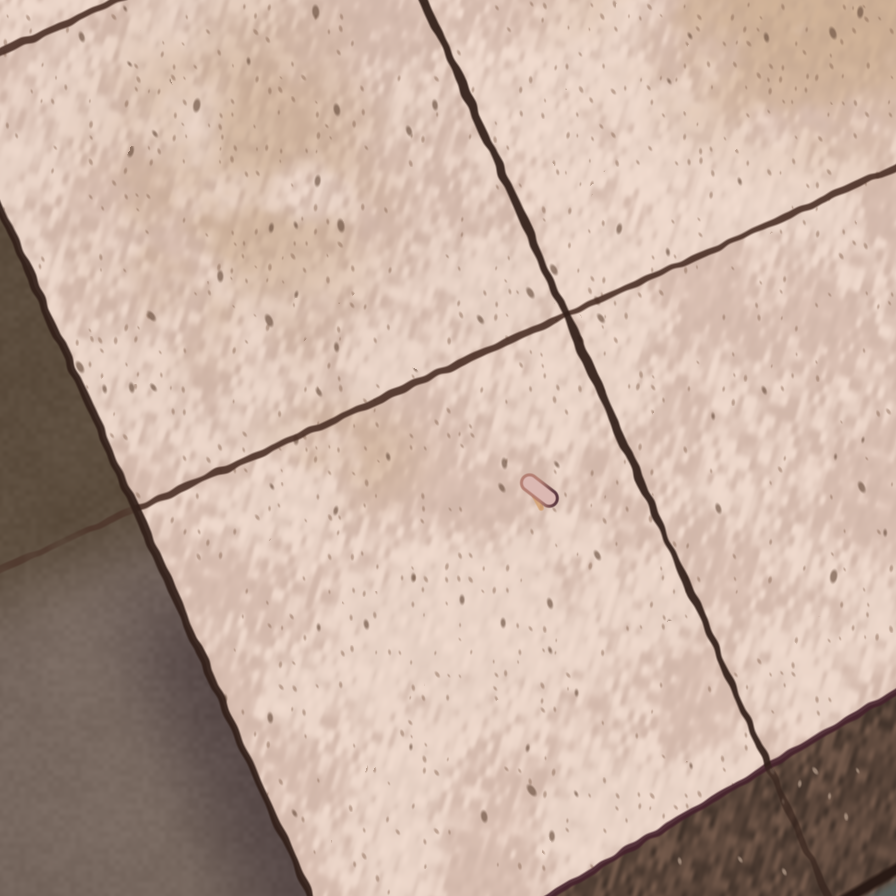
This texture is drawn by a Shadertoy shader. Its source:

```glsl
const float TILE = 0.527;
const vec2 CROSSING = vec2(0.632, 0.648);
const float TILT = 0.423;

const vec3 PALE = vec3(0.91, 0.825, 0.775);
const vec3 PINK = vec3(0.845, 0.742, 0.69);
const vec3 TAN = vec3(0.78, 0.66, 0.55);
const vec3 SPECK = vec3(0.52, 0.39, 0.31);
const vec3 GROUT = vec3(0.23, 0.145, 0.115);
const vec3 OLIVE = vec3(0.36, 0.30, 0.24);
const vec3 SLATE = vec3(0.47, 0.41, 0.375);
const vec3 PLUM = vec3(0.27, 0.13, 0.17);

float hash(vec2 p) {
    return fract(sin(dot(p, vec2(127.1, 311.7))) * 43758.5453);
}

float noise(vec2 p) {
    vec2 i = floor(p), f = fract(p);
    f = f * f * (3.0 - 2.0 * f);
    return mix(mix(hash(i), hash(i + vec2(1, 0)), f.x),
               mix(hash(i + vec2(0, 1)), hash(i + vec2(1, 1)), f.x), f.y);
}

float fbm(vec2 p) {
    float sum = 0.0, amp = 0.53;
    for (int i = 0; i < 4; i++) {
        sum += amp * noise(p);
        p = mat2(1.6, 1.2, -1.2, 1.6) * p + 7.3;
        amp *= 0.5;
    }
    return sum;
}

vec2 rotate(vec2 p, float a) {
    return vec2(cos(a) * p.x + sin(a) * p.y, cos(a) * p.y - sin(a) * p.x);
}

float fill(float d, float soft) { return 1.0 - smoothstep(-soft, soft, d); }

float segment(vec2 p, vec2 a, vec2 b) {
    vec2 ab = b - a;
    return length(p - a - ab * clamp(dot(p - a, ab) / dot(ab, ab), 0.0, 1.0));
}

// Soft round patch, 1 at its centre
float patchMask(vec2 p, vec2 centre, vec2 size) {
    return 1.0 - smoothstep(0.2, 1.0, length((p - centre) / size));
}

// One randomly placed, randomly sized pit per cell
float pits(vec2 p, float cells, float density, float soft) {
    vec2 g = p * cells, id = floor(g);
    vec2 centre = 0.3 + 0.4 * vec2(hash(id + 3.1), hash(id + 8.7));
    vec2 d = rotate(fract(g) - centre, 0.9 * hash(id + 5.3) - 0.2);
    float radius = mix(0.08, 0.22, hash(id + 1.9));
    return step(hash(id), density) * fill(length(d * vec2(1.5, 0.8)) - radius, soft * cells + 0.04);
}

float seamDistance(float x) { return abs(fract(x / TILE + 0.5) - 0.5) * TILE; }

vec3 stone(vec2 uv, vec2 id, float soft) {
    float mottle = fbm(uv * 9.0 + id * 4.0);
    float grain = noise(rotate(uv, -0.3) * vec2(150.0, 75.0)) - 0.5;
    float stain = 0.85 * patchMask(uv, vec2(0.95, 1.02), vec2(0.42, 0.27))
                + 0.60 * patchMask(uv, vec2(0.27, 0.80), vec2(0.24, 0.28))
                + 0.50 * patchMask(uv, vec2(0.38, 0.49), vec2(0.14, 0.09));
    stain *= smoothstep(0.2, 0.6, fbm(uv * 14.0 + 20.0));
    vec3 c = mix(PINK, PALE, smoothstep(0.3, 0.64, mottle + 0.35 * grain));
    c = mix(c, TAN, clamp(stain + 0.25 * stain * grain, 0.0, 1.0));
    c += 0.05 * grain + 0.02 * (hash(id + 2.0) - 0.5);
    float wear = 0.10 + 0.3 * stain + 0.15 * smoothstep(0.5, 0.7, mottle);
    c = mix(c, SPECK, 0.45 * pits(uv, 75.0, wear, soft));
    return mix(c, SPECK * 0.8, 0.65 * pits(uv + 0.37, 38.0, wear * 0.35, soft));
}

// Smooth dark paving on the left side
vec3 darkPaving(vec2 uv, vec2 p) {
    vec3 c = mix(SLATE, OLIVE, smoothstep(-0.10, 0.03, p.y));
    c = mix(c, vec3(0.32, 0.265, 0.265), 0.8 * smoothstep(-0.66, -0.53, p.x) * (1.0 - smoothstep(-0.2, 0.0, p.y)));
    return c + 0.05 * (fbm(uv * 12.0) - 0.5) + 0.03 * (noise(uv * 160.0) - 0.5);
}

// Rough dark strip along the lower edge, with damp glints
vec3 roughStrip(vec2 uv, float depth, float soft) {
    float grain = noise(rotate(uv, -0.3) * vec2(170.0, 80.0));
    vec3 c = OLIVE * vec3(1.0, 0.93, 0.97) * mix(0.72, 1.25, grain);
    c = mix(c, vec3(0.72, 0.63, 0.56), 0.7 * pits(uv, 60.0, 0.08, soft));
    c = mix(c, vec3(0.36, 0.38, 0.36), smoothstep(0.175, 0.19, depth));
    return mix(c, GROUT * 0.7, fill(abs(depth - 0.172) - 0.006, 0.003));
}

// Small curled scrap with a yellowish tail
vec3 addScrap(vec3 c, vec2 uv, float soft) {
    float tail = segment(uv, vec2(0.597, 0.446), vec2(0.604, 0.433)) - 0.003;
    float body = segment(uv, vec2(0.591, 0.461), vec2(0.613, 0.444)) - 0.009;
    c = mix(c, vec3(0.83, 0.62, 0.42), 0.8 * fill(tail, soft));
    c = mix(c, vec3(0.86, 0.72, 0.70), fill(body, soft));
    vec3 rim = mix(vec3(0.68, 0.46, 0.41), PLUM, smoothstep(0.60, 0.622, uv.x));
    return mix(c, rim, 0.85 * fill(abs(body) - 0.0017, soft));
}

void mainImage(out vec4 fragColor, in vec2 fragCoord) {
    vec2 uv = fragCoord / iResolution.y;
    float soft = max(1.0 / iResolution.y, 0.0012);

    // Tilted tile frame; the lowest seam drifts out of square
    vec2 p = rotate(uv - CROSSING, TILT);
    p.y += (0.025 - 0.11 * p.x) * (1.0 - smoothstep(-0.5, -0.2, p.y));
    vec2 rough = vec2(noise(vec2(p.y * 70.0, 2.0)), noise(vec2(p.x * 70.0, 9.0))) - 0.5;
    vec2 q = p + 0.003 * rough;
    vec2 id = floor(q / TILE);

    float left = fill(q.x + TILE, soft);
    float strip = fill(q.y + TILE, soft) * (1.0 - left);
    vec3 c = stone(uv, id, soft);
    c = addScrap(c, uv, soft);
    c = mix(c, darkPaving(uv, p), left);
    c = mix(c, roughStrip(uv, -p.y - TILE, soft), strip);

    // Joints: uneven width, fainter over the dark areas
    float width = 0.0036 + 0.0022 * (noise(p * 45.0) - 0.5);
    float upright = fill(seamDistance(q.x) - width - 0.001 * smoothstep(0.1, -0.1, -p.y - 0.2), soft * 1.3);
    float level = fill(seamDistance(q.y) - width, soft * 1.3);
    float broken = mix(1.0, 0.25 + 0.6 * noise(p * 55.0), left);
    vec3 levelColor = mix(GROUT * 1.25, PLUM, fill(p.y + 0.4, 0.02));
    c = mix(c, levelColor, 0.9 * level * broken);
    c = mix(c, GROUT * 0.85, upright * mix(0.93, 0.6, strip));

    fragColor = vec4(clamp(c, 0.0, 1.0), 1.0);
}
```
